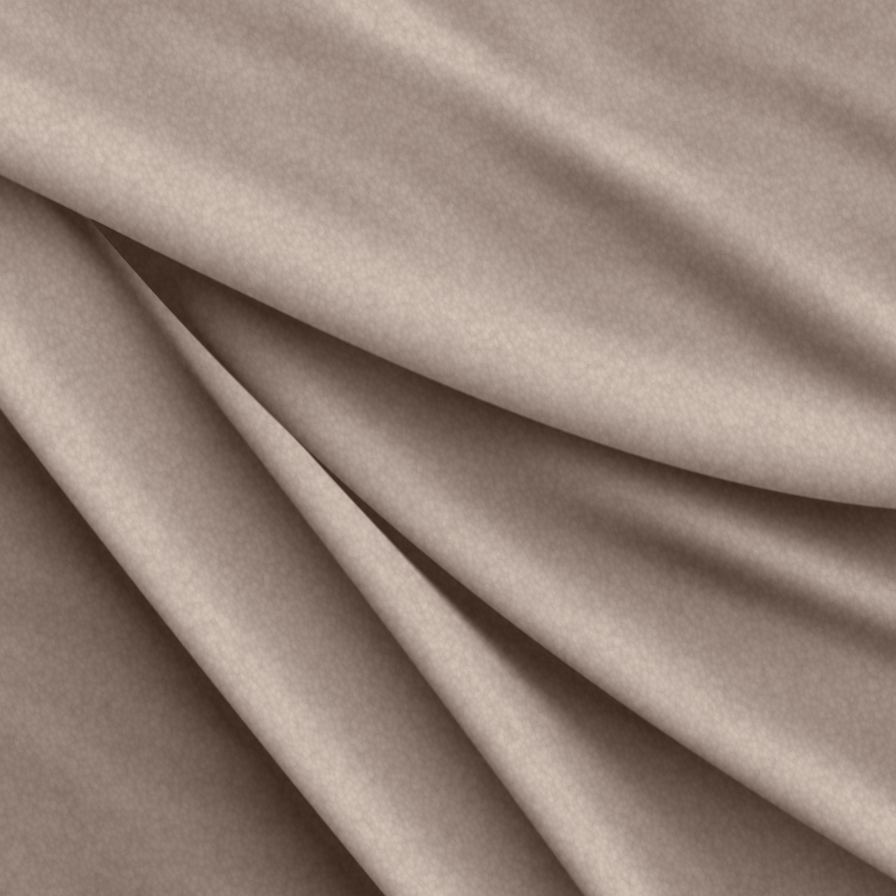
Write a three.js fragment shader that draws this texture.

```glsl
varying vec2 vUv;

// Crease heights at x = 0, 1/3, 2/3 and 1
const vec4 MAIN_CREASE   = vec4(0.805, 0.643, 0.506, 0.432);
const vec4 UPPER_CREASE  = vec4(1.270, 1.066, 0.861, 0.656);
const vec4 SIDE_CREASE   = vec4(0.720, 0.580, 0.440, 0.303);
const vec4 MIDDLE_CREASE = vec4(0.885, 0.507, 0.234, 0.017);
const vec4 RIDGE_CREASE  = vec4(0.910, 0.507, 0.155, -0.200);
const vec4 NARROW_CREASE = vec4(0.860, 0.430, -0.020, -0.500);
const vec4 LEFT_CREASE   = vec4(0.544, 0.118, -0.280, -0.650);
const vec3 SHADOW_COLOR = vec3(0.23, 0.155, 0.12);
const vec3 LIGHT_COLOR  = vec3(0.785, 0.72, 0.675);
const float EDGE_SOFTNESS = 0.002;
const float RIM_WIDTH = 0.011;
const float CONTRAST = 1.28;
const float NAP_SCALE = 180.0;
const float NAP_STRENGTH = 0.19;
const float WAVE_STRENGTH = 0.036;

// Cubic through four evenly spaced heights
float creaseHeight(float x, vec4 h) {
  float t = 3.0 * x;
  vec3 d1 = h.yzw - h.xyz;
  vec2 d2 = d1.yz - d1.xy;
  return h.x + t * (d1.x + (t - 1.0) * (d2.x * 0.5 + (t - 2.0) * (d2.y - d2.x) / 6.0));
}

// Signed distance, positive above the crease
float creaseDistance(vec2 p, vec4 h) {
  float slope = (creaseHeight(p.x + 0.01, h) - creaseHeight(p.x - 0.01, h)) / 0.02;
  return (p.y - creaseHeight(p.x, h)) * inversesqrt(1.0 + slope * slope);
}

float bump(float d, float center, float width) {
  float k = (d - center) / width;
  return exp(-k * k);
}

float falloff(float d, float width) { return exp(-pow(max(d, 0.0) / width, 1.35)); }

float above(float d, float softness) { return smoothstep(-softness, softness, d); }

vec2 hash2(vec2 c) {
  vec3 q = fract(c.xyx * vec3(0.1031, 0.1030, 0.0973));
  q += dot(q, q.yzx + 33.33);
  return fract((q.xx + q.yz) * q.zy);
}

// Cellular tufts: height of the nearest point plus its own random tone
float tufts(vec2 p) {
  vec2 cell = floor(p);
  vec2 nearest = vec2(4.0, 0.0);
  for (int j = -1; j <= 1; j++) {
    for (int i = -1; i <= 1; i++) {
      vec2 c = cell + vec2(float(i), float(j));
      vec2 h = hash2(c);
      vec2 r = c + h - p;
      float d = dot(r, r);
      if (d < nearest.x) nearest = vec2(d, fract(h.x * 7.3 + h.y * 3.7));
    }
  }
  return 0.7 * (0.48 - sqrt(nearest.x)) + 0.5 * (nearest.y - 0.5);
}

float fabricNap(vec2 p) {
  vec2 q = mat2(0.9, -0.43, 0.43, 0.9) * p * NAP_SCALE;
  return 0.75 * tufts(q * vec2(1.1, 0.75)) + 0.35 * tufts(q * vec2(0.42, 0.55) + 17.0);
}

// Gentle undulations running along the folds
float softWaves(vec2 p) {
  float across = p.y + 0.62 * p.x, along = p.x - 0.62 * p.y;
  float w = sin(across * 38.0 + 1.6 * sin(along * 7.0));
  w += 0.6 * sin(across * 67.0 - along * 9.0 + sin(along * 13.0));
  return w + 0.4 * sin(across * 24.0 + along * 17.0);
}

void main() {
  vec2 p = vUv;
  float dMain = creaseDistance(p, MAIN_CREASE), dUpper = creaseDistance(p, UPPER_CREASE);
  float dSide = creaseDistance(p, SIDE_CREASE), dMiddle = creaseDistance(p, MIDDLE_CREASE);
  float dRidge = creaseDistance(p, RIDGE_CREASE), dNarrow = creaseDistance(p, NARROW_CREASE);
  float dLeft = creaseDistance(p, LEFT_CREASE);
  float waves = WAVE_STRENGTH * softWaves(p);

  // Lower left cloth, then the left fold
  float light = 0.65 - 0.50 * falloff(-dLeft, 0.065) - 0.11 * (1.0 - p.y) + 0.5 * waves;
  float panel = 0.69 + 0.19 * bump(dLeft, 0.040, 0.036) - 0.28 * falloff(dLeft, RIM_WIDTH);
  panel -= 0.50 * falloff(-dNarrow, 0.056) * smoothstep(0.04, 0.26, p.x);
  light = mix(light, panel, above(dLeft, EDGE_SOFTNESS));

  // Narrow fold, and the crevice floor beyond its ridge
  float narrow = 0.58 + 0.30 * bump(dNarrow, 0.040, 0.036) - 0.26 * falloff(dNarrow, RIM_WIDTH);
  float crevice = 0.54 - 0.50 * falloff(-dMiddle, 0.060) * (1.0 - 0.35 * smoothstep(0.55, 0.95, p.x));
  narrow = mix(narrow, crevice, above(dRidge, mix(0.002, 0.022, smoothstep(0.4, 0.75, p.x))));
  light = mix(light, narrow, above(dNarrow, mix(0.025, EDGE_SOFTNESS, smoothstep(0.10, 0.26, p.x))));

  // Middle fold with the side ripple
  float rippleFade = smoothstep(0.50, 0.80, p.x);
  float middle = 0.62 + 0.23 * bump(dMiddle, 0.044, 0.036) - 0.28 * falloff(dMiddle, RIM_WIDTH);
  middle += rippleFade * (0.27 * bump(dSide, 0.024, 0.025) - 0.27 * bump(dSide, -0.022, 0.026));
  middle -= 0.28 * (1.0 - smoothstep(0.16, 0.40, p.x));
  light = mix(light, middle + 0.5 * waves, above(dMiddle, EDGE_SOFTNESS));
  light -= 0.50 * falloff(-dMain, mix(0.045, 0.068, smoothstep(0.05, 0.3, p.x)));

  // Main fold and the cloth above it
  float top = 0.68 + 0.19 * bump(dMain, 0.076, 0.052) - 0.24 * falloff(dMain, 0.022);
  top += 0.20 * bump(dUpper, -0.014, 0.030) - 0.08 * bump(dUpper, 0.15, 0.035);
  top -= 0.29 * smoothstep(0.36, 0.75, p.x) * bump(dUpper, -0.074, 0.042);
  light = mix(light, top + waves * smoothstep(0.08, 0.16, dMain), above(dMain, EDGE_SOFTNESS));

  light = clamp(0.52 + CONTRAST * (light - 0.50), 0.03, 0.98);
  light += NAP_STRENGTH * fabricNap(p) * (0.4 + 0.6 * light);
  gl_FragColor = vec4(mix(SHADOW_COLOR, LIGHT_COLOR, light), 1.0);
}
```
